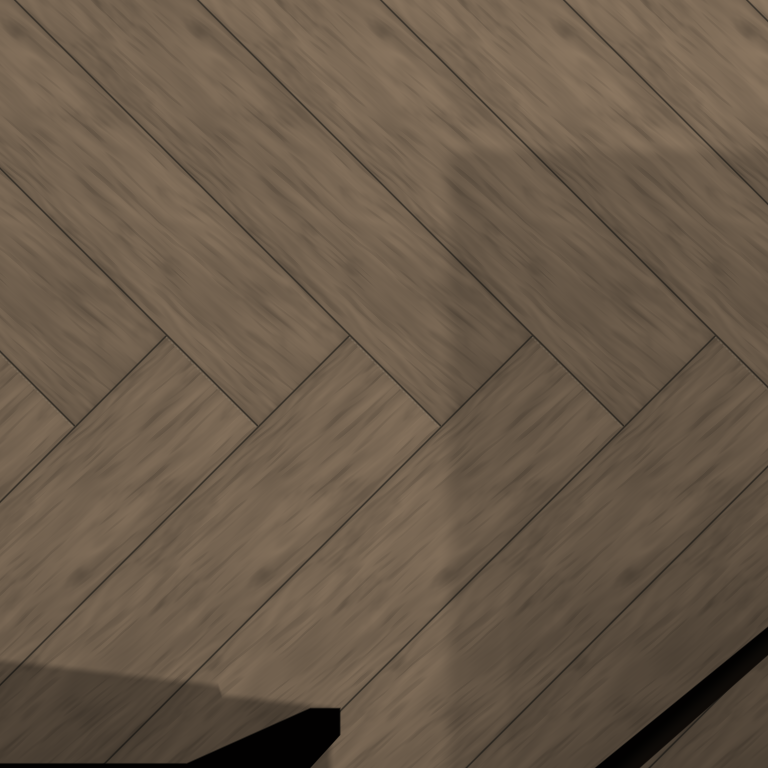
This texture is drawn by a Shadertoy shader. Its source:

```glsl
// Herringbone floor of brown oak planks, with soft shadows and two black silhouettes.

const float PERIOD = 0.2383;                  // horizontal step between planks
const vec2 CORNER = vec2(0.4557, 0.5635);     // one upper corner of the zigzag
const float PLANK_WIDTH = PERIOD * 0.70711;
const vec3 OAK = vec3(0.455, 0.388, 0.316);
const vec3 SEAM = vec3(0.17, 0.155, 0.13);
const vec3 BEVEL = vec3(0.52, 0.47, 0.40);
const vec3 BLACK = vec3(0.006, 0.005, 0.004);
const vec3 BAR_BROWN = vec3(0.085, 0.065, 0.045);

float hash(vec2 p) {
    return fract(sin(dot(p, vec2(127.1, 311.7))) * 43758.5453);
}

float noise(vec2 p) {
    vec2 i = floor(p), f = fract(p);
    f = f * f * (3.0 - 2.0 * f);
    return mix(mix(hash(i), hash(i + vec2(1, 0)), f.x),
               mix(hash(i + vec2(0, 1)), hash(i + vec2(1, 1)), f.x), f.y);
}

float fbm(vec2 p) {
    float sum = 0.0, amp = 0.5;
    for (int i = 0; i < 4; i++) {
        sum += amp * noise(p);
        p = p * 2.03 + 17.3;
        amp *= 0.5;
    }
    return sum;
}

// Coverage of the region where d is negative
float fill(float d, float soft) {
    return 1.0 - smoothstep(-soft, soft, d);
}

// Relative wood tone; p.x runs across the plank, p.y along it, in plank widths
float woodTone(vec2 p) {
    float warp = fbm(p * vec2(3.0, 1.1));
    float c = p.x - 0.5 + 0.30 * (warp - 0.5);
    float contour = p.y + 11.0 * c * c + 0.9 * warp;      // nested cathedral arches
    float rings = sin(contour * 8.5);
    float x = p.x + 0.07 * p.y + 0.08 * warp;             // slightly slanted fibres
    float streaks = fbm(vec2(x * 17.0, p.y * 1.5)) - 0.47;
    float pores = noise(vec2(x * 48.0, p.y * 4.0));
    float patches = fbm(p * vec2(2.6, 1.3) + 31.0) - 0.47;
    float smudge = smoothstep(0.62, 0.80, fbm(p * vec2(5.0, 2.3) + 7.0));
    return 1.0 + 0.022 * rings + 0.22 * streaks + 0.18 * patches
         - 0.09 * smoothstep(0.55, 0.95, pores) - 0.09 * smudge;
}

// Plank colour with its seams
vec3 herringbone(vec2 uv, float px) {
    vec2 q = uv - CORNER;
    vec2 grid = vec2(q.x + q.y, q.x - q.y) / PERIOD;
    vec2 cell = floor(grid);
    bool upper = cell.y <= cell.x;
    float across = upper ? fract(grid.x) : fract(grid.y);
    float along = upper ? cell.x + 1.0 - grid.y : cell.y - grid.x;
    float id = upper ? cell.x : cell.y + 40.0;

    vec2 plankPos = vec2(across, along + (upper ? 0.0 : 1.7));
    float variation = 0.98 + 0.04 * hash(vec2(id, 3.0));
    vec3 col = OAK * woodTone(plankPos) * variation;

    float sideDist = min(across, 1.0 - across) * PLANK_WIDTH;
    float endDist = along * PLANK_WIDTH;
    float d = min(sideDist, endDist);
    col *= 1.0 - 0.10 * exp(-d / 0.004);

    // Beaded light bevel on the ends of the lower planks
    if (!upper) {
        float beads = 0.55 + 0.35 * sin(across * 32.0 * 6.2832);
        col = mix(col, BEVEL, 0.6 * beads * fill(abs(endDist - 0.0025) - 0.0009, px));
    }
    return mix(col, SEAM, 0.85 * fill(d - 0.0010, px));
}

// Room light: brighter at the top right, dimmed by overlapping shadows
float lighting(vec2 uv) {
    float light = 0.93 + 0.09 * uv.y + 0.09 * uv.x * uv.y;
    vec2 glow = uv - vec2(0.5, 0.25);
    light += 0.05 * exp(-dot(glow, glow) * 14.0);
    float rightZone = smoothstep(0.57, 0.60, uv.x);
    light *= 1.0 - 0.14 * rightZone * fill(uv.y - 0.803, 0.012);
    light *= 1.0 - 0.06 * smoothstep(0.655, 0.67, uv.x) * fill(uv.y - 0.24, 0.10);
    light *= 1.0 - 0.10 * smoothstep(0.6, 1.0, uv.x) * fill(uv.y - 0.25, 0.3);
    float stepDown = 0.012 * smoothstep(0.283, 0.290, uv.x);
    float shadowDist = max(uv.y - 0.140 + 0.115 * uv.x + stepDown, uv.x - 0.43);
    return light * (1.0 - 0.30 * fill(shadowDist, 0.006));
}

// Signed field of the wedge at the lower left, negative inside
float wedge(vec2 p) {
    float topDist = max(p.y - 0.078, p.y - 0.078 - 0.448 * (p.x - 0.404));
    float rightDist = max(p.x - 0.443, 1.1 * (p.x - 0.404) - p.y);
    return min(max(topDist, rightDist), max(p.y - 0.006, p.x - 0.404));
}

void mainImage(out vec4 fragColor, in vec2 fragCoord) {
    vec2 uv = fragCoord / iResolution.xy;
    float px = 0.8 / iResolution.y;
    vec3 col = herringbone(uv, px) * lighting(uv);

    // Slanted bar at the lower right, browner toward its lower edge
    float barTop = uv.y - 0.184 - 0.816 * (uv.x - 1.0);
    float barBottom = 0.147 + 0.88 * (uv.x - 1.0) - uv.y;
    vec3 barColor = mix(BLACK, BAR_BROWN, smoothstep(-0.035, -0.004, barBottom) * 0.6);
    col = mix(col, barColor, fill(max(barTop, barBottom), px * 1.5));

    col = mix(col, BLACK, fill(wedge(uv), px * 1.5));
    fragColor = vec4(col, 1.0);
}
```
